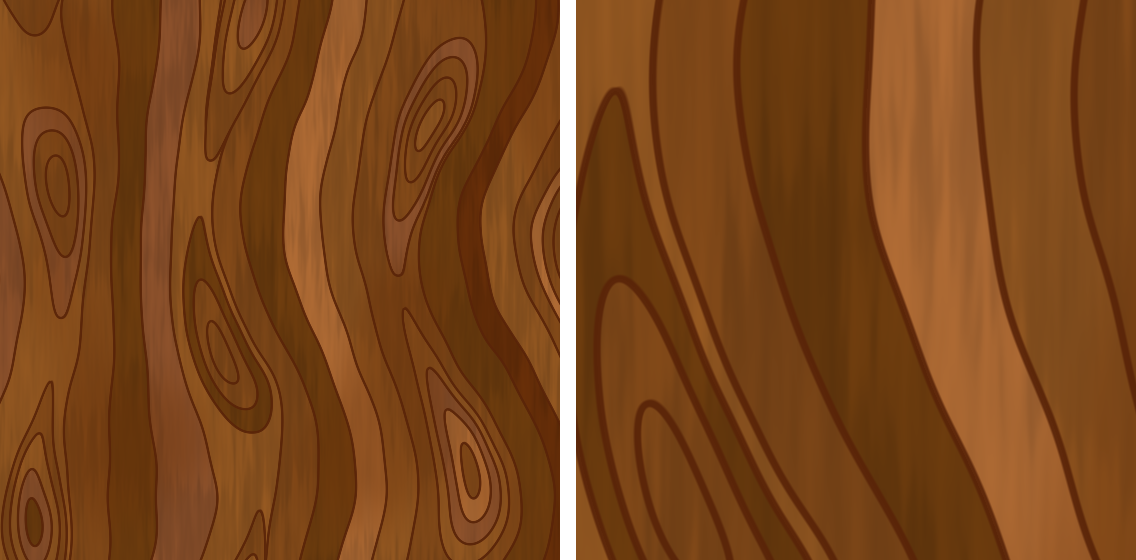
Left: the whole. Right: its middle third, enlarged.
A three.js fragment shader for this texture:

```glsl
varying vec2 vUv;

const float TAU = 6.2831853;

// Grain layout
const float BANDS = 13.0;
const float BAND_JITTER = 0.6;
const float SWAY = 0.06;
const float SWAY_PERIOD = 0.95;
const float LINE_HALF_WIDTH = 0.0022;
const float LINE_SOFTNESS = 0.0009;

// Knot layout
const int KNOT_COLUMNS = 4;
const int KNOT_ROWS = 3;
const vec2 KNOT_ORIGIN = vec2(0.02, -0.18);
const vec2 KNOT_SPACING = vec2(0.345, 0.5);
const vec2 KNOT_MIN = vec2(0.038, 0.15);
const vec2 KNOT_MAX = vec2(0.072, 0.235);
const float KNOT_TAPER = 0.75;
const float KNOT_SKEW = 0.3;

// Wood tones, dark to light
const vec3 UMBER = vec3(0.38, 0.17, 0.03);
const vec3 WALNUT = vec3(0.40, 0.22, 0.05);
const vec3 OAK = vec3(0.48, 0.27, 0.09);
const vec3 AMBER = vec3(0.54, 0.32, 0.12);
const vec3 ROSEWOOD = vec3(0.52, 0.30, 0.16);
const vec3 HONEY = vec3(0.64, 0.39, 0.19);
const vec3 STAIN = vec3(0.42, 0.20, 0.04);
const vec3 LINE_COLOR = vec3(0.35, 0.14, 0.03);

float hash(float n) {
  return fract(sin(n * 127.1 + 3.7) * 4375.85);
}

vec2 gradientAt(vec2 cell) {
  float angle = TAU * hash(dot(cell, vec2(1.0, 5.73)));
  return vec2(cos(angle), sin(angle));
}

float gradientNoise(vec2 p) {
  vec2 i = floor(p), f = p - i;
  vec2 u = f * f * f * (f * (f * 6.0 - 15.0) + 10.0);
  vec2 right = vec2(1.0, 0.0), up = vec2(0.0, 1.0);
  float low = mix(dot(gradientAt(i), f), dot(gradientAt(i + right), f - right), u.x);
  float high = mix(dot(gradientAt(i + up), f - up), dot(gradientAt(i + 1.0), f - 1.0), u.x);
  return mix(low, high, u.y);
}

// Irregular position of a band boundary
float bandEdge(float i) {
  return (i + 0.5 + BAND_JITTER * (hash(i) - 0.5)) / BANDS;
}

// x: grain coordinate flowing around knots, y: knot radius, z: knot index
vec3 grain(vec2 p) {
  float lean = mix(-0.6, 1.0, smoothstep(0.0, 0.5, p.x));
  float bend = 0.05 * gradientNoise(p * vec2(2.5, 1.8));
  float wobble = 0.012 * gradientNoise(p * vec2(12.0, 7.0));
  p.x += bend + wobble - SWAY * lean * cos(TAU * (p.y - 0.1) / SWAY_PERIOD);

  vec2 nearest = vec2(100.0, 0.0);
  for (int c = 0; c < KNOT_COLUMNS; c++) {
    for (int r = 0; r < KNOT_ROWS; r++) {
      float column = float(c), row = float(r);
      float id = column * float(KNOT_ROWS) + row;
      vec2 center = KNOT_ORIGIN + KNOT_SPACING * vec2(column, row + fract(0.6 + 0.6 * column));
      float band = floor(center.x * BANDS);
      center.x = 0.5 * (bandEdge(band) + bandEdge(band + 1.0));
      vec2 size = mix(KNOT_MIN, KNOT_MAX, vec2(hash(id + 40.0), hash(id + 70.0)));
      float tip = center.y > 0.5 ? -1.0 : 1.0;

      // Egg shape with its core towards the wide end
      vec2 q = (p - center) / size;
      q.x /= 1.0 - KNOT_TAPER * tip * q.y / sqrt(1.0 + q.y * q.y);
      q.y += KNOT_SKEW * tip * max(0.0, 1.0 - dot(q, q));
      float radius = length(q);
      if (radius < nearest.x) nearest = vec2(radius, id);
      p.x = center.x + (p.x - center.x) * (1.0 - 1.0 / max(radius * radius, 1.0));
    }
  }
  return vec3(p.x, nearest);
}

vec3 woodTone(float pick) {
  vec3 tone = mix(UMBER, WALNUT, step(0.06, pick));
  tone = mix(tone, OAK, step(0.32, pick));
  tone = mix(tone, AMBER, step(0.60, pick));
  tone = mix(tone, ROSEWOOD, step(0.78, pick));
  return mix(tone, HONEY, step(0.94, pick));
}

void main() {
  // Slopes turn grain values into canvas distances
  const float STEP = 0.0008;
  vec3 g = grain(vUv);
  vec2 dx = grain(vUv + vec2(STEP, 0.0)).xy - g.xy;
  vec2 dy = grain(vUv + vec2(0.0, STEP)).xy - g.xy;
  vec2 slope = max(sqrt(dx * dx + dy * dy) / STEP, vec2(0.001));

  float lineDistance, pick;
  if (g.y < 1.0) {
    // Nested rings inside a knot
    float rings = 3.0 + floor(2.0 * hash(g.z + 11.0));
    float ring = g.y * rings;
    lineDistance = abs(ring - max(floor(ring + 0.5), 1.0)) / (rings * slope.y);
    pick = 0.25 + 0.72 * fract(0.37 * g.z + 0.76 * floor(ring));
  } else {
    // Long bands between knots
    float cell = floor(g.x * BANDS);
    float edge = bandEdge(cell);
    float gap = min(abs(g.x - edge), min(g.x - bandEdge(cell - 1.0), bandEdge(cell + 1.0) - g.x));
    lineDistance = min(gap / slope.x, (g.y - 1.0) / slope.y);
    pick = fract(0.645 + 0.76 * (cell - 1.0 + step(edge, g.x)));
  }
  vec3 color = woodTone(pick);

  // Vertical fibres, ragged patches and warm stains
  float fibre = gradientNoise(vUv * vec2(75.0, 5.0));
  float fineFibre = gradientNoise(vUv * vec2(190.0, 16.0) + 31.0);
  float patches = gradientNoise(vUv * vec2(7.0, 4.0) + 9.0) + 0.3 * fibre + 0.2 * fineFibre;
  color *= 0.99 + 0.09 * fibre + 0.04 * fineFibre + 0.07 * (smoothstep(-0.12, 0.12, patches) - 0.5);
  float stain = gradientNoise(vUv * vec2(3.5, 2.5) + 17.0) + 0.12 * fibre;
  color = mix(color, STAIN, 0.4 * smoothstep(0.05, 0.45, stain));

  float ink = 1.0 - smoothstep(LINE_HALF_WIDTH - LINE_SOFTNESS, LINE_HALF_WIDTH + LINE_SOFTNESS, lineDistance);
  gl_FragColor = vec4(mix(color, LINE_COLOR, 0.92 * ink), 1.0);
}
```
